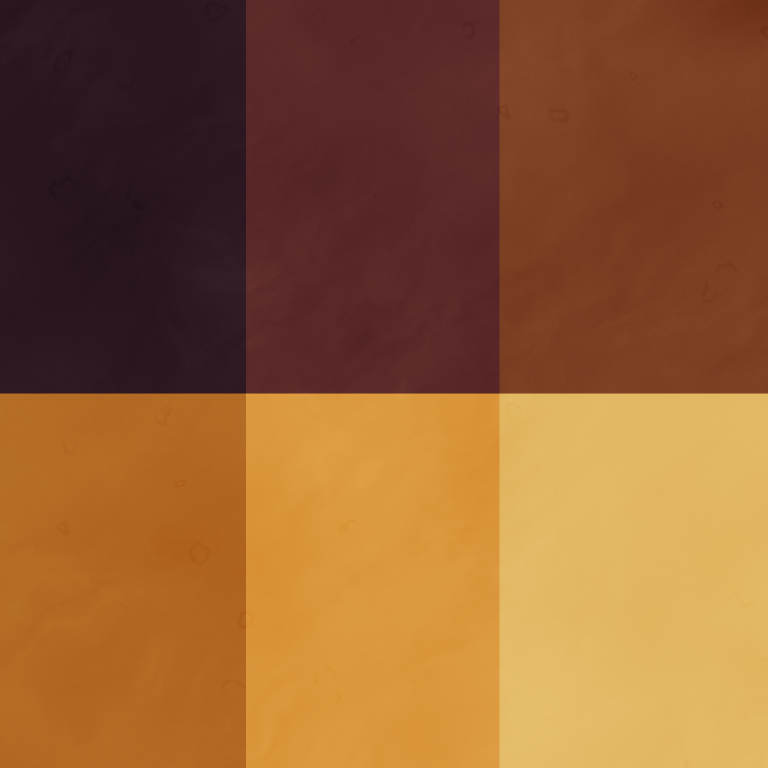
A Shadertoy shader for this background:

```glsl
// Six warm panels, two rows of three, painted on stained and scratched plaster.
#define COLUMN_A 0.3203
#define COLUMN_B 0.6504
#define ROW_SPLIT 0.4876
#define STAIN 0.085
#define RELIEF 0.16
#define SCRATCH 0.055
#define PITS 0.07
#define GRAIN 0.022

float hash(vec2 p) {
    vec3 q = fract(vec3(p.xyx) * 0.1031);
    q += dot(q, q.yzx + 33.33);
    return fract((q.x + q.y) * q.z);
}

float noise(vec2 p) {
    vec2 cell = floor(p), f = fract(p);
    f = f * f * (3.0 - 2.0 * f);
    float low = mix(hash(cell), hash(cell + vec2(1, 0)), f.x);
    float high = mix(hash(cell + vec2(0, 1)), hash(cell + vec2(1, 1)), f.x);
    return mix(low, high, f.y);
}

float fbm(vec2 p) {
    float sum = 0.0, gain = 0.5;
    for (int i = 0; i < 5; i++) {
        sum += gain * noise(p);
        p = mat2(1.6, 1.2, -1.2, 1.6) * p + 17.3;
        gain *= 0.5;
    }
    return sum;
}

// Soft elliptical stain
float blot(vec2 p, vec2 center, vec2 radius) {
    vec2 d = (p - center) / radius;
    return exp(-dot(d, d));
}

// Broad light and dark areas, positive is lighter
float broadTone(vec2 p) {
    float t = 0.0;
    // Upper row
    t -= 0.9 * blot(p, vec2(0.13, 0.73), vec2(0.14, 0.18));
    t += 0.8 * blot(p, vec2(0.29, 0.59), vec2(0.07, 0.12));
    t -= 0.5 * blot(p, vec2(0.45, 0.77), vec2(0.12, 0.10));
    t += 0.5 * blot(p, vec2(0.58, 0.86), vec2(0.08, 0.12));
    t += 0.8 * blot(p, vec2(0.70, 0.89), vec2(0.09, 0.14));
    t -= 0.7 * blot(p, vec2(0.87, 0.73), vec2(0.15, 0.15));
    t -= 1.8 * blot(p, vec2(0.97, 1.00), vec2(0.08, 0.04));
    // Lower row
    t += 0.7 * blot(p, vec2(0.05, 0.42), vec2(0.15, 0.12));
    t -= 0.8 * blot(p, vec2(0.25, 0.27), vec2(0.12, 0.18));
    t += 0.7 * blot(p, vec2(0.46, 0.41), vec2(0.09, 0.13));
    t -= 0.8 * blot(p, vec2(0.36, 0.24), vec2(0.05, 0.13));
    t -= 0.8 * blot(p, vec2(0.61, 0.39), vec2(0.06, 0.10));
    t += 0.7 * blot(p, vec2(0.70, 0.09), vec2(0.10, 0.14));
    t -= 0.6 * blot(p, vec2(0.90, 0.22), vec2(0.12, 0.17));
    return t;
}

// Scattered small pits, each a broken ring
float pits(vec2 p) {
    vec2 grid = p * 11.0, cell = floor(grid);
    float mark = 0.0;
    for (int y = -1; y <= 1; y++)
    for (int x = -1; x <= 1; x++) {
        vec2 id = cell + vec2(x, y);
        vec2 d = grid - id - vec2(hash(id + 3.1), hash(id + 7.7));
        d += 0.14 * (vec2(noise(grid * 7.0), noise(grid * 7.0 + 31.0)) - 0.5);
        float radius = mix(0.05, 0.13, hash(id + 12.4));
        float ring = smoothstep(0.045, 0.0, abs(length(d) - radius));
        mark += ring * step(0.66, hash(id + 21.9)) * smoothstep(0.35, 0.65, noise(grid * 4.0));
    }
    return mark;
}

vec3 panels(vec2 uv, float edge) {
    float a = smoothstep(-edge, edge, uv.x - COLUMN_A);
    float b = smoothstep(-edge, edge, uv.x - COLUMN_B);
    float top = smoothstep(-edge, edge, uv.y - ROW_SPLIT);
    vec3 plum = vec3(0.172, 0.092, 0.132), wine = vec3(0.352, 0.155, 0.155);
    vec3 rust = vec3(0.490, 0.250, 0.138), ochre = vec3(0.700, 0.412, 0.137);
    vec3 amber = vec3(0.858, 0.590, 0.232), sand = vec3(0.888, 0.722, 0.390);
    vec3 upper = mix(mix(plum, wine, a), rust, b);
    vec3 lower = mix(mix(ochre, amber, a), sand, b);
    return mix(lower, upper, top);
}

void mainImage(out vec4 fragColor, in vec2 fragCoord) {
    vec2 uv = fragCoord / iResolution.xy;
    vec2 p = fragCoord / iResolution.y;
    vec3 color = panels(uv, 0.6 / iResolution.y);

    // Wrinkles run along a rising diagonal
    vec2 along = mat2(0.82, -0.57, 0.57, 0.82) * p;
    vec2 warp = vec2(fbm(p * 6.0), fbm(p * 6.0 + 40.0)) - 0.5;
    vec2 q = along * vec2(9.0, 19.0) + 3.0 * warp;
    float patches = smoothstep(0.42, 0.65, fbm(p * 5.0 + 9.0));
    float relief = (fbm(q) - fbm(q + vec2(0.12, -0.25))) * (0.3 + patches);
    float ridge = smoothstep(0.03, 0.0, abs(fbm(q * 0.8 + 60.0) - 0.5)) * patches;

    // Combine stains, marks and grain into one tone
    float tone = STAIN * (broadTone(uv) + 1.4 * (fbm(p * 9.0 + warp) - 0.48));
    tone += RELIEF * relief + SCRATCH * ridge * (noise(p * 14.0) - 0.55);
    tone -= PITS * pits(p);
    tone += GRAIN * (noise(p * 330.0) - 0.5);
    color = pow(color, vec3(1.0 - tone));
    fragColor = vec4(color, 1.0);
}
```
